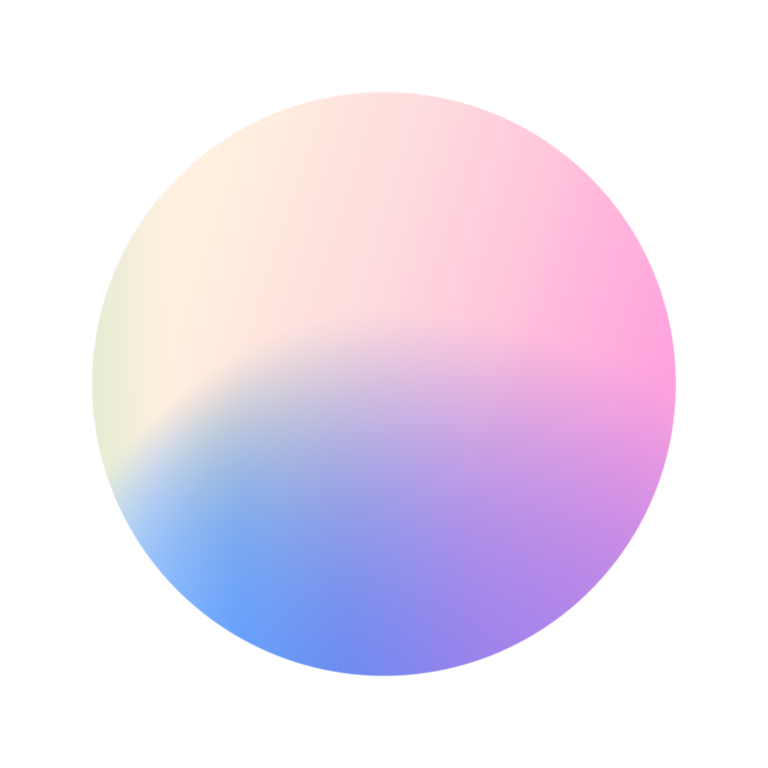
Reproduce this background procedurally as a three.js fragment shader.

```glsl
varying vec2 vUv;

const vec3 PAPER = vec3(1.0);
const vec2 DISC_CENTER = vec2(0.5);
const float DISC_RADIUS = 0.38;
const float EDGE_SOFTNESS = 0.0015;

const vec3 SAGE = vec3(0.90, 0.93, 0.83);
const vec3 CREAM = vec3(1.0, 0.94, 0.875);
const vec3 BLUSH = vec3(0.996, 0.87, 0.87);
const vec3 ROSE = vec3(1.0, 0.755, 0.86);
const vec3 PINK = vec3(1.0, 0.64, 0.87);

const vec3 SKY = vec3(0.60, 0.78, 1.0);
const vec3 AZURE = vec3(0.38, 0.62, 1.0);
const vec3 COBALT = vec3(0.38, 0.52, 0.96);
const vec3 VIOLET = vec3(0.55, 0.49, 0.93);
const vec3 ORCHID = vec3(0.69, 0.50, 0.92);

float ramp(float from, float to, float x) {
  return clamp((x - from) / (to - from), 0.0, 1.0);
}

float discMask(vec2 p, vec2 center, float radius, float softness) {
  float d = length(p - center) - radius;
  return 1.0 - smoothstep(-softness, softness, d);
}

// Warm sweep, leaning slightly to the left as it falls
vec3 warmSweep(vec2 p, float tilt) {
  float u = p.x + tilt * (0.75 - p.y);
  vec3 color = mix(CREAM, BLUSH, smoothstep(0.25, 0.53, u));
  color = mix(color, ROSE, ramp(0.50, 0.75, u));
  color = mix(color, PINK, ramp(0.72, 0.94, u));
  return mix(SAGE, color, smoothstep(0.11, 0.23, p.x));
}

// Cool sweep from sky blue to orchid
vec3 coolSweep(float x) {
  vec3 color = mix(SKY, AZURE, ramp(0.15, 0.31, x));
  color = mix(color, COBALT, smoothstep(0.29, 0.48, x));
  color = mix(color, VIOLET, smoothstep(0.43, 0.64, x));
  return mix(color, ORCHID, ramp(0.60, 0.87, x));
}

// Height of the arch where the cool light begins
float archHeight(float x, float peak) {
  float offset = x - 0.5;
  float bend = offset < 0.0 ? 1.55 : 0.65;
  return peak - bend * offset * offset;
}

// Cool light fades in tightly on the left and broadly on the right
float coolAmount(vec2 p) {
  float depth = max(archHeight(p.x, 0.6) - p.y, 0.0);
  float spread = mix(0.11, 0.245, smoothstep(0.18, 0.5, p.x));
  return 1.0 - exp(-pow(depth / spread, 1.3));
}

void main() {
  float cool = coolAmount(vUv);
  vec3 color = mix(warmSweep(vUv, 0.32), coolSweep(vUv.x), cool);

  // Greyed seam where cream meets blue
  float seam = 4.0 * cool * (1.0 - cool);
  float leftSide = smoothstep(0.18, 0.28, vUv.x) * (1.0 - smoothstep(0.3, 0.6, vUv.x));
  color.b -= 0.06 * seam * leftSide;

  float disc = discMask(vUv, DISC_CENTER, DISC_RADIUS, EDGE_SOFTNESS);
  gl_FragColor = vec4(mix(PAPER, color, disc), 1.0);
}
```
